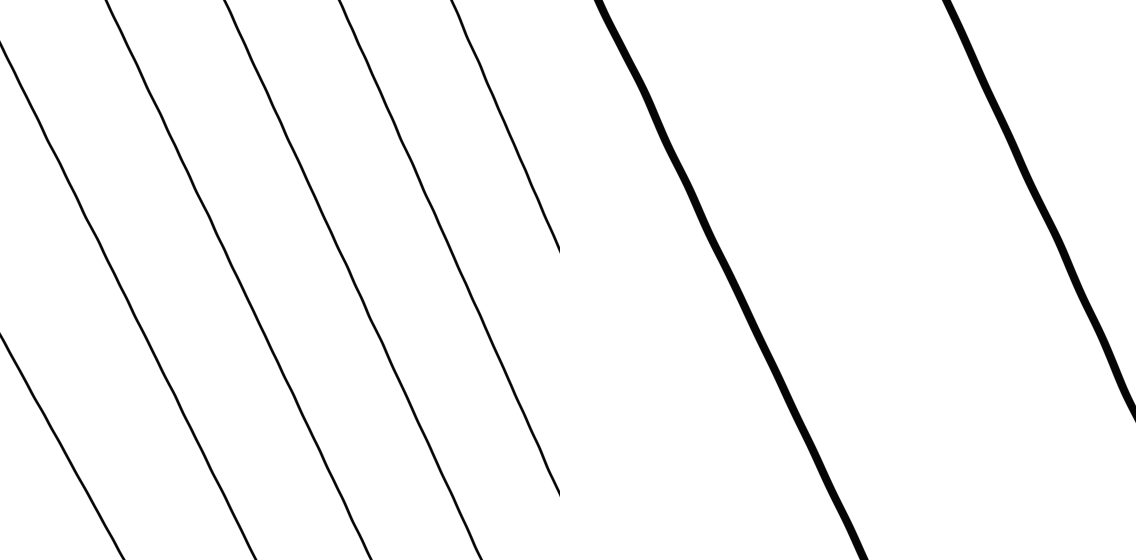
Left, the full canvas; right, a detail of the centre.
Write a Shadertoy shader that draws this pattern.

```glsl
const int LINE_COUNT = 6;
const float HALF_WIDTH = 0.0024;
const float WOBBLE = 0.0022;
const vec3 PAPER = vec3(1.0);
const vec3 INK = vec3(0.02);

// Random gradient in -1..1 for a lattice point on one line
float hashGradient(float cell, float seed) {
    return 2.0 * fract(sin(cell * 127.1 + seed * 311.7) * 43758.5) - 1.0;
}

// One-dimensional gradient noise
float gradientNoise(float t, float seed) {
    float cell = floor(t);
    float f = t - cell;
    float fade = f * f * f * (f * (f * 6.0 - 15.0) + 10.0);
    float left = hashGradient(cell, seed) * f;
    float right = hashGradient(cell + 1.0, seed) * (f - 1.0);
    return mix(left, right, fade);
}

// Horizontal position of a line at mid height; gaps narrow to the right
float lineCentre(float index, float bend) {
    return 0.0129 + 0.212 * index - 0.002 * index * index - 0.067 * bend;
}

// Horizontal run per unit of descent; lines steepen to the right
float lineRun(float index, float bend) {
    return 0.4975 - 0.0128 * index + 0.0545 * bend;
}

// Perpendicular distance to one slightly uneven line of the fan
float lineDistance(vec2 p, float index) {
    float bend = pow(0.2, index);
    float run = lineRun(index, bend);
    float x = lineCentre(index, bend) + run * (0.5 - p.y);
    x += WOBBLE * gradientNoise(p.y * 22.0, index);
    return abs(p.x - x) / sqrt(1.0 + run * run);
}

float stroke(float dist, float halfWidth, float softness) {
    return 1.0 - smoothstep(halfWidth - softness, halfWidth + softness, dist);
}

void mainImage(out vec4 fragColor, in vec2 fragCoord) {
    vec2 p = fragCoord / iResolution.xy;
    float softness = 0.75 / min(iResolution.x, iResolution.y);

    // Nearest line of the fan
    float dist = 1.0;
    for (int i = 0; i < LINE_COUNT; i++) {
        dist = min(dist, lineDistance(p, float(i)));
    }

    vec3 colour = mix(PAPER, INK, stroke(dist, HALF_WIDTH, softness));
    fragColor = vec4(colour, 1.0);
}
```
